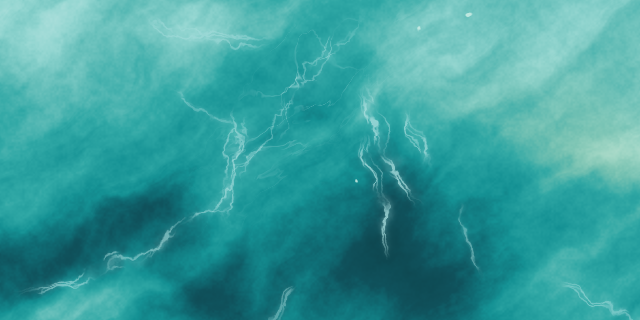
This texture is drawn by a Shadertoy shader. Its source:

```glsl
// Poured teal paint: cloudy washes, diagonal brush streaks, pale frayed veins and flecks.

float hash(vec2 p) {
    return fract(sin(dot(p, vec2(12.9898, 78.233))) * 43758.5);
}

float noise(vec2 p) {
    vec2 i = floor(p), f = fract(p);
    f = f * f * (3.0 - 2.0 * f);
    return mix(mix(hash(i), hash(i + vec2(1, 0)), f.x),
               mix(hash(i + vec2(0, 1)), hash(i + vec2(1, 1)), f.x), f.y);
}

float fbm(vec2 p) {
    float sum = 0.0, amp = 0.5;
    for (int i = 0; i < 5; i++) {
        sum += amp * noise(p);
        p = mat2(1.6, 1.2, -1.2, 1.6) * p + 17.3;
        amp *= 0.5;
    }
    return sum / 0.97;
}

vec2 rotate(vec2 p, float angle) {
    float c = cos(angle), s = sin(angle);
    return vec2(c * p.x + s * p.y, c * p.y - s * p.x);
}

// Soft elliptical wash
float wash(vec2 p, vec2 center, vec2 size, float angle) {
    vec2 q = rotate(p - center, angle) / size;
    return exp(-dot(q, q));
}

// Bundle of broken strands along a bowed line from a to b
float vein(vec2 p, vec2 a, vec2 b, float bend, float spread, float px) {
    float len = length(b - a);
    vec2 dir = (b - a) / len;
    vec2 q = vec2(dot(p - a, dir), dot(p - a, vec2(-dir.y, dir.x)));
    float u = q.x / len;
    q.y -= bend * 4.0 * u * (1.0 - u);
    if (u < -0.1 || u > 1.1 || abs(q.y) > 0.16) return 0.0;
    float ends = smoothstep(-0.08, 0.15, u) * (1.0 - smoothstep(0.8, 1.08, u));
    float haze = exp(-q.y * q.y / (spread * spread)) * noise(p * 28.0);
    float sum = 0.25 * haze;
    for (int i = 0; i < 4; i++) {
        float seed = float(i) * 7.3 + a.x * 31.0;
        float wander = (fbm(vec2(q.x * 9.0, seed)) - 0.5) * spread * 4.0;
        float d = abs(q.y - wander);
        float broken = smoothstep(0.35, 0.7, noise(vec2(q.x * 17.0, seed + 3.5)));
        float line = 1.0 - smoothstep(0.0005, 0.002 + 1.1 * px, d);
        sum += broken * (0.65 * line + 0.14 * exp(-d * 110.0));
    }
    return min(sum, 1.0) * ends;
}

// Rare irregular chips, one at most per cell
float flecks(vec2 p, float cell, float share, float px) {
    vec2 id = floor(p / cell);
    vec2 center = 0.25 + 0.5 * vec2(hash(id + 3.1), hash(id + 8.7));
    vec2 q = rotate((fract(p / cell) - center) * cell, 6.28 * hash(id + 5.2));
    float radius = mix(0.005, 0.013, hash(id + 1.9));
    float d = length(q * vec2(1.0, 1.5)) + 0.006 * (noise(p * 130.0) - 0.5);
    return step(hash(id), share) * (1.0 - smoothstep(radius - px, radius + px, d));
}

// Deep teal to pale aqua, one colour per unit of tone
vec3 paint(float tone) {
    vec3 c = vec3(0.06, 0.32, 0.36) * (1.0 + 0.12 * clamp(tone, -1.0, 0.0));
    c = mix(c, vec3(0.06, 0.44, 0.47), clamp(tone, 0.0, 1.0));
    c = mix(c, vec3(0.08, 0.57, 0.58), clamp(tone - 1.0, 0.0, 1.0));
    c = mix(c, vec3(0.19, 0.66, 0.65), clamp(tone - 2.0, 0.0, 1.0));
    c = mix(c, vec3(0.40, 0.75, 0.73), clamp(tone - 3.0, 0.0, 1.0));
    c = mix(c, vec3(0.58, 0.84, 0.82), clamp(tone - 4.0, 0.0, 1.0));
    return mix(c, vec3(0.72, 0.89, 0.88), clamp(tone - 5.0, 0.0, 1.0));
}

void mainImage(out vec4 fragColor, in vec2 fragCoord) {
    float px = 1.0 / iResolution.y;
    vec2 p = fragCoord * px;
    vec2 flow = vec2(fbm(p * 3.0), fbm(p * 3.0 + 41.0)) - 0.5;
    vec2 w = p + 0.28 * flow;

    // Light and dark washes
    float tone = 2.65;
    tone += 2.6 * wash(w, vec2(0.0, 1.0), vec2(0.42, 0.28), 0.0);
    tone += 1.4 * wash(w, vec2(0.65, 0.92), vec2(0.3, 0.14), 0.0);
    tone += 2.2 * wash(w, vec2(1.75, 0.92), vec2(0.5, 0.32), 0.0);
    tone += 1.7 * wash(w, vec2(1.85, 0.55), vec2(0.28, 0.17), 0.3);
    tone += 0.9 * wash(w, vec2(1.35, 0.75), vec2(0.2, 0.25), 0.0);
    tone += 0.8 * wash(w, vec2(0.7, 0.45), vec2(0.09, 0.25), -0.2);
    tone += 1.2 * wash(w, vec2(0.12, 0.02), vec2(0.3, 0.08), 0.3);
    tone -= 2.6 * wash(w, vec2(1.33, 0.05), vec2(0.2, 0.32), 0.0);
    tone -= 1.5 * wash(w, vec2(1.21, 0.42), vec2(0.12, 0.2), 0.0);
    tone -= 1.4 * wash(w, vec2(0.95, 0.15), vec2(0.42, 0.22), 0.0);
    tone -= 1.8 * wash(w, vec2(0.62, 0.05), vec2(0.2, 0.18), 0.5);
    tone -= 1.7 * wash(w, vec2(0.42, 0.3), vec2(0.32, 0.1), 0.45);
    tone -= 1.8 * wash(w, vec2(0.0, 0.14), vec2(0.28, 0.08), 0.2);
    tone -= 0.9 * wash(w, vec2(1.02, 0.85), vec2(0.3, 0.12), 0.8);
    tone -= 0.9 * wash(w, vec2(1.57, 0.42), vec2(0.15, 0.2), 0.0);

    // Clouds, brush streaks and canvas grain
    vec2 stroke = rotate(w, 0.7);
    tone += 1.7 * (fbm(w * 5.0 + 9.0) - 0.5);
    tone += 1.9 * (fbm(stroke * vec2(3.0, 13.0)) - 0.5);
    tone += 0.22 * (noise(p * 150.0) - 0.5) + 0.3 * (noise(p * 55.0) - 0.5);
    vec3 color = paint(tone);
    float green = wash(w, vec2(1.82, 0.52), vec2(0.35, 0.25), 0.0);
    color += green * smoothstep(2.5, 4.5, tone) * vec3(0.05, 0.0, -0.05);

    // Wispy filaments over the central diagonal
    float ridge = abs(fbm(stroke * vec2(7.0, 15.0) + 5.0) - 0.5);
    float wisp = (1.0 - smoothstep(0.0, 0.035, ridge)) * noise(p * 16.0);
    wisp *= wash(p, vec2(0.97, 0.72), vec2(0.32, 0.13), 0.9);

    // Frayed veins
    vec2 v = p + 0.07 * (vec2(fbm(p * 14.0), fbm(p * 14.0 + 23.0)) - 0.5);
    float veins = 0.8 * vein(v, vec2(0.08, 0.08), vec2(0.72, 0.4), -0.05, 0.02, px);
    veins += 0.8 * vein(v, vec2(0.68, 0.33), vec2(0.75, 0.65), -0.02, 0.03, px);
    veins += 0.6 * vein(v, vec2(0.74, 0.42), vec2(1.13, 0.94), 0.02, 0.045, px);
    veins += vein(v, vec2(1.13, 0.7), vec2(1.32, 0.36), -0.02, 0.024, px);
    veins += vein(v, vec2(1.13, 0.55), vec2(1.22, 0.22), 0.01, 0.02, px);
    veins += 0.9 * vein(v, vec2(1.29, 0.65), vec2(1.33, 0.46), 0.0, 0.02, px);
    veins += 0.6 * vein(v, vec2(1.44, 0.36), vec2(1.5, 0.12), -0.01, 0.006, px);
    veins += 0.7 * vein(v, vec2(1.76, 0.11), vec2(2.02, 0.01), -0.01, 0.012, px);
    veins += 0.7 * vein(v, vec2(0.46, 0.94), vec2(0.84, 0.89), -0.03, 0.025, px);
    veins += 0.5 * vein(v, vec2(0.54, 0.7), vec2(0.74, 0.61), -0.01, 0.012, px);
    veins += 0.6 * vein(v, vec2(0.83, -0.02), vec2(0.92, 0.1), 0.01, 0.012, px);
    color = mix(color, vec3(0.66, 0.87, 0.87), min(0.8 * veins + 0.6 * wisp, 0.85));

    // Pale flecks on the right half
    float chips = flecks(p, 0.17, 0.2, px) * smoothstep(0.95, 1.05, p.x) * step(0.35, p.y);
    color = mix(color, vec3(0.8, 0.93, 0.9), 0.85 * chips);
    fragColor = vec4(color, 1.0);
}
```
